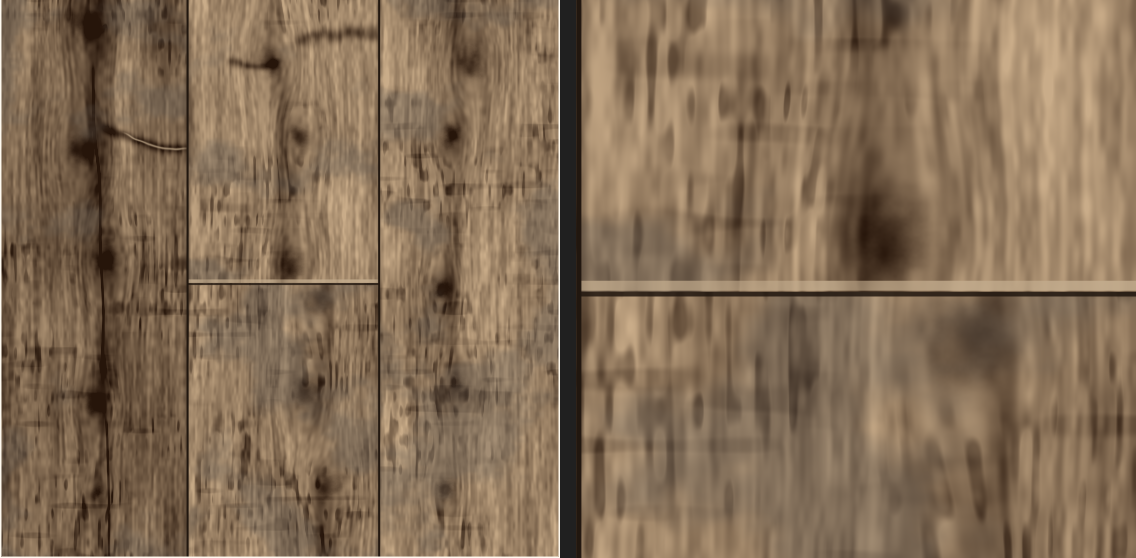
Left, the full canvas; right, a detail of the centre.
Give the GLSL for this texture, as a Shadertoy shader.

```glsl
const vec3 UMBER = vec3(0.33, 0.25, 0.18);
const vec3 STRAW = vec3(0.73, 0.62, 0.49);
const vec3 SLATE = vec3(0.36, 0.33, 0.30);
const vec3 SEAM = vec3(0.13, 0.09, 0.06);
const vec3 BEVEL = vec3(0.76, 0.67, 0.55);
const vec3 BORDER = vec3(1.0, 0.98, 0.94);
const float LEFT_SEAM = 0.335;
const float RIGHT_SEAM = 0.677;
const float BUTT_JOINT = 0.492;

float hash(vec2 p) {
    return fract(sin(dot(p, vec2(127.1, 311.7))) * 43758.55);
}

float noise(vec2 p) {
    vec2 i = floor(p), f = fract(p);
    f = f * f * (3.0 - 2.0 * f);
    return mix(mix(hash(i), hash(i + vec2(1, 0)), f.x),
               mix(hash(i + vec2(0, 1)), hash(i + vec2(1, 1)), f.x), f.y);
}

float fbm(vec2 p) {
    float sum = 0.0, amp = 0.5;
    for (int i = 0; i < 5; i++) {
        sum += amp * noise(p);
        p = p * 2.03 + 17.3;
        amp *= 0.5;
    }
    return sum / 0.97;
}

float gauss(float d, float width) {
    return exp(-d * d / (width * width));
}

// Antialiased line around d = 0
float line(float d, float halfWidth, float px) {
    return 1.0 - smoothstep(halfWidth - 0.5 * px, halfWidth + px, abs(d));
}

// Ragged sagging split from a to b, swelling in the middle
float split(vec2 p, vec2 a, vec2 b, float sag, float width) {
    vec2 ab = b - a;
    float along = dot(p - a, ab) / dot(ab, ab);
    float across = dot(p - a, vec2(-ab.y, ab.x)) / length(ab);
    float s = clamp(along, 0.0, 1.0);
    across += sag * 4.0 * s * (1.0 - s) + 0.008 * (noise(p * 45.0) - 0.5);
    float ends = smoothstep(0.0, 0.15, along) * (1.0 - smoothstep(0.85, 1.05, along));
    return ends * gauss(across, width);
}

// Dark knots scattered along the heart; bend returns the grain displacement
float knots(vec2 p, float heart, float seed, out float bend) {
    float dark = 0.0;
    bend = 0.0;
    for (int i = 0; i < 5; i++) {
        vec2 id = vec2(float(i), seed);
        vec2 center = vec2(heart + 0.09 * (hash(id + 3.1) - 0.5),
                           (float(i) + 0.2 + 0.6 * hash(id + 7.7)) / 5.0);
        vec2 d = p - center;
        float size = mix(0.008, 0.020, hash(id + 5.3));
        float r = length(d * vec2(1.0, 0.75)) + 0.02 * (fbm(p * 38.0 + seed) - 0.5);
        dark += 0.65 * gauss(r, size) + 0.22 * gauss(r, 3.0 * size);
        bend -= 0.6 * d.x * gauss(length(d * vec2(1.0, 0.6)), 3.0 * size);
    }
    return dark;
}

// Shade of one board: 0 is umber, 1 is straw
float boardShade(vec2 p, float tone, float heart, float lean, float seed) {
    float bend;
    float knotDark = knots(p, heart, seed, bend);
    float wander = lean * (p.y - 0.5) + 0.025 * (noise(vec2(p.y * 4.0, seed)) - 0.5);
    vec2 q = p + vec2(bend + 0.012 * (fbm(p * vec2(5, 3) + seed) - 0.5), 0.0) + seed;

    // Broad bands, streaks and fine fibre
    float shade = tone + 0.75 * (fbm(q * vec2(13, 5)) - 0.5);
    shade += 0.28 * (noise(q * vec2(24, 1.3)) - 0.5);
    shade += 0.32 * (noise(q * vec2(90, 5)) - 0.5);
    shade += 0.45 * (noise(q * vec2(210, 15)) - 0.5);
    shade += 0.30 * (noise(q * vec2(250, 70)) - 0.5);

    // Open pores and saw marks gather in patches
    float patches = smoothstep(0.42, 0.65, fbm(q * vec2(7, 9) + 4.0));
    shade -= 0.50 * patches * smoothstep(0.55, 0.85, noise(q * vec2(170, 38)));
    shade -= 0.22 * patches * smoothstep(0.60, 0.85, noise(q * vec2(16, 75)));

    // Stained heartwood
    float heartDark = gauss(p.x - heart - wander, 0.017);
    shade -= heartDark * (0.15 + 0.5 * noise(vec2(p.y * 6.0, seed + 9.0)));
    return shade - knotDark;
}

void mainImage(out vec4 fragColor, in vec2 fragCoord) {
    vec2 p = fragCoord / iResolution.xy;
    float px = 1.0 / iResolution.y;
    bool isLeft = p.x < LEFT_SEAM, isRight = p.x > RIGHT_SEAM;
    bool isMiddle = !isLeft && !isRight;

    // Tone, heart position, lean and seed of each board
    vec4 board = isLeft ? vec4(0.33, 0.180, -0.035, 2.0)
               : isRight ? vec4(0.66, 0.820, 0.010, 5.0)
               : p.y > BUTT_JOINT ? vec4(0.82, 0.495, 0.010, 8.0)
               : vec4(0.72, 0.577, -0.010, 11.0);
    float shade = boardShade(p, board.x, board.y, board.z, board.w);

    // Splits branching from the hearts
    float leftSplit = split(p, vec2(0.170, 0.780), vec2(0.345, 0.730), 0.010, 0.009);
    float branches = split(p, vec2(0.520, 0.925), vec2(0.690, 0.940), -0.006, 0.012)
                   + split(p, vec2(0.400, 0.890), vec2(0.505, 0.885), 0.004, 0.008);
    float heartX = 0.180 - 0.035 * (p.y - 0.5) + 0.010 * (noise(vec2(p.y * 9.0, 1.0)) - 0.5);
    float heartCrack = line(p.x - heartX, 0.0016, px) * smoothstep(0.25, 0.45, noise(vec2(p.y * 14.0, 6.0)));
    shade -= isLeft ? 0.8 * leftSplit + 0.65 * heartCrack : 0.0;
    shade -= isMiddle ? 0.7 * branches : 0.0;

    vec3 color = mix(UMBER, STRAW, clamp(shade, -0.45, 1.15));
    float grey = smoothstep(0.52, 0.72, fbm(p * vec2(8, 10) + board.w));
    color = mix(color, SLATE, 0.35 * grey);

    // Pale slivers inside the left split
    float sliver = split(p, vec2(0.215, 0.764), vec2(0.340, 0.731), 0.008, 0.0022);
    color = mix(color, BEVEL, isLeft ? 0.7 * sliver : 0.0);

    // Seams, with a worn bevel above the butt joint
    float wear = noise(vec2(p.x * 60.0, 3.0));
    float bevel = line(p.y - BUTT_JOINT - 0.004, 0.0028, px) * (0.55 + 0.4 * wear);
    float joint = line(p.y - BUTT_JOINT + 0.001, 0.0013, px);
    color = mix(color, BEVEL, isMiddle ? bevel : 0.0);
    color = mix(color, SEAM, isMiddle ? 0.85 * joint : 0.0);
    float edge = min(abs(p.x - LEFT_SEAM), abs(p.x - RIGHT_SEAM));
    color = mix(color, SEAM, 0.85 * line(edge, 0.0014, px) + 0.15 * gauss(edge, 0.006));

    // Thin light border at the left, right and bottom
    float rim = min(min(p.x, 1.0 - p.x), p.y);
    color = mix(color, BORDER, line(rim, 0.0022, px));
    fragColor = vec4(color, 1.0);
}
```
